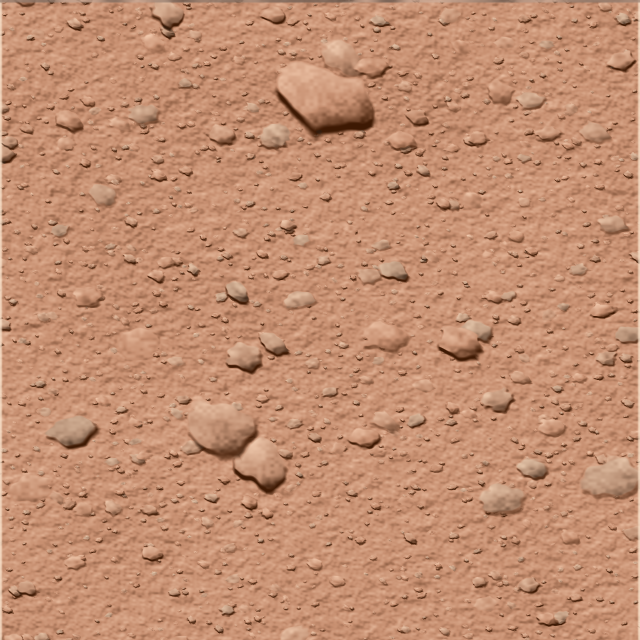
Reproduce this texture procedurally as a Shadertoy shader.

```glsl
float hash(vec2 p) {
    vec3 q = fract(p.xyx * 0.1031);
    q += dot(q, q.yzx + 33.33);
    return fract((q.x + q.y) * q.z);
}

float noise(vec2 p) {
    vec2 i = floor(p), f = fract(p);
    f = f * f * (3.0 - 2.0 * f);
    return mix(mix(hash(i), hash(i + vec2(1, 0)), f.x),
               mix(hash(i + vec2(0, 1)), hash(i + vec2(1, 1)), f.x), f.y);
}

// Height of the gravelly soil, slightly flattened by the view
float soilHeight(vec2 p) {
    p *= vec2(48.0, 72.0);
    return 0.5 * noise(p) + 0.32 * noise(p * 2.1 + 17.0) + 0.22 * noise(p * 4.0 + 41.0);
}

// Rough, rounded polygon whose edge lies near 1
float outline(vec2 e, float seed) {
    float d = 0.0;
    for (int k = 0; k < 6; k++) {
        float side = float(k);
        float a = side * 1.047 + 0.8 * hash(vec2(side, seed));
        float reach = 0.7 + 0.35 * hash(vec2(seed, side + 9.0));
        d = max(d, dot(e, vec2(cos(a), sin(a))) / reach);
    }
    return mix(d, length(e), 0.35) + 0.35 * (noise(e * 2.5 + seed) - 0.5);
}

// surface.x is the tone (0 shadow, 1 soil, 2 highlight), surface.y the greyness
void addRock(inout vec2 surface, vec2 p, vec2 centre, float radius, float seed) {
    vec2 d = (p - centre) / radius;
    if (dot(d, d) > 8.0) return;

    float tilt = 0.9 * (hash(vec2(seed, 31.0)) - 0.35);
    float relief = smoothstep(0.05, 0.8, hash(vec2(seed, 57.0)));
    float c = cos(tilt), s = sin(tilt);
    vec2 squash = vec2(0.78, 1.25);
    vec2 e = vec2(c * d.x - s * d.y, s * d.x + c * d.y) * squash;
    float blur = 0.05 + 0.0016 / radius;

    // Shadow thrown below the rock
    vec2 shadowShift = vec2(0.08, -0.2 - 0.0008 / radius);
    float shade = 1.0 - smoothstep(1.0 - blur, 1.0 + 1.3 * blur, outline(e - shadowShift, seed));
    surface.x = mix(surface.x, -0.1, shade * relief);

    // Sunlit top, dark underside and mottled faces
    float body = 1.0 - smoothstep(1.0 - blur, 1.0 + blur, outline(e, seed));
    float faces = noise(e * 1.8 + seed * 3.0) - 0.5;
    float pits = noise(p * vec2(150.0, 190.0) + seed) - 0.5;
    float lit = 1.15 + dot(d, vec2(-0.14, 0.35)) + 0.55 * faces + 0.35 * pits;
    lit -= 0.6 * relief * smoothstep(0.25, 0.9, 0.35 * d.x - d.y + faces);
    surface = mix(surface, vec2(lit, hash(vec2(seed, 83.0))), body);
}

void mainImage(out vec4 fragColor, in vec2 fragCoord) {
    vec2 p = fragCoord / iResolution.xy;

    // Soil lit from the upper left
    float slope = soilHeight(p) - soilHeight(p + vec2(-0.0025, 0.004));
    float tone = 1.04 + 1.1 * slope + 0.14 * (noise(p * 6.0) - 0.5);
    tone += 0.22 * (noise(p * vec2(210.0, 250.0)) - 0.5);
    vec2 surface = vec2(tone, 0.0);

    // Scattered stones, from pebbles up to rocks
    float cells = 56.0;
    for (int layer = 0; layer < 4; layer++) {
        vec2 home = floor(p * cells);
        for (int j = -1; j <= 1; j++)
        for (int i = -1; i <= 1; i++) {
            vec2 id = home + vec2(i, j);
            vec2 key = id + cells * 3.0 + 11.0;
            if (hash(key) > 0.42) continue;
            vec2 jitter = vec2(hash(key + 71.3), hash(key + 139.7));
            float size = hash(key + 203.1);
            float radius = (0.12 + 0.15 * size * size) / cells;
            addRock(surface, p, (id + jitter) / cells, radius, 97.0 * hash(key + 317.9));
        }
        cells *= 0.5;
    }

    // Two boulders
    addRock(surface, p, vec2(0.51, 0.85), 0.062, 23.0);
    addRock(surface, p, vec2(0.35, 0.335), 0.048, 64.0);

    // Tone to colour
    vec3 shadow = vec3(0.29, 0.14, 0.05);
    vec3 soil = vec3(0.78, 0.56, 0.44);
    vec3 highlight = vec3(0.98, 0.83, 0.72);
    vec3 col = mix(shadow, soil, clamp(surface.x, -0.15, 1.0));
    col = mix(col, highlight, clamp(surface.x - 1.0, 0.0, 1.1));
    vec3 grey = dot(col, vec3(0.3, 0.59, 0.11)) * vec3(1.08, 1.0, 0.87);
    col = mix(col, grey, 0.45 * surface.y * surface.y);

    // Pale rim at the sides, dusky rim along the top
    float rim = smoothstep(0.495, 0.499, abs(p.x - 0.5));
    col = mix(col, vec3(0.98, 0.89, 0.8), 0.8 * rim);
    float topRim = smoothstep(0.994, 0.998, p.y);
    col = mix(col, vec3(0.62, 0.52, 0.46) * (0.6 + 0.8 * noise(p * 28.0)), 0.8 * topRim);

    fragColor = vec4(clamp(col, 0.0, 1.0), 1.0);
}
```
